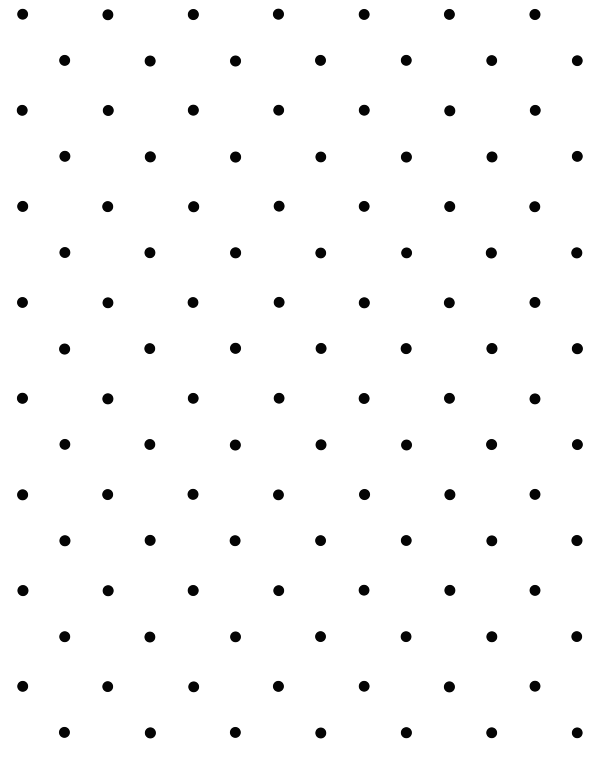
This pattern is drawn by a WebGL 1 fragment shader. Its source:

```glsl
precision highp float;

// Sparse black polka dots on white, in a staggered lattice.
// Two rectangular grids of discs are overlaid, the second shifted by about half
// a cell; a hash gives each disc a slight drift in place and size.

uniform vec2 u_resolution;

// Lengths are fractions of the canvas height, measured from the top left.
const vec2 PERIOD = vec2(0.1112, 0.125);
const vec2 FIRST_DOT = vec2(0.0294, 0.0189);
const vec2 STAGGERED_DOT = vec2(0.0842, 0.0790);
const float DOT_RADIUS = 0.0071;
const float POSITION_DRIFT = 0.0005;
const float RADIUS_DRIFT = 0.0001;
const float EDGE_PIXELS = 1.2;
const vec3 PAPER = vec3(1.0);
const vec3 INK = vec3(0.016);

// Three random values in 0..1 for a lattice cell
vec3 hash3(vec2 cell) {
  vec3 q = fract(cell.xyx * vec3(0.1031, 0.1030, 0.0973));
  q += dot(q, q.yxz + 33.33);
  return fract((q.xxy + q.yxx) * q.zyx);
}

// Signed distance to the nearest disc of one grid
float dotGrid(vec2 p, vec2 origin, float seed) {
  vec2 cell = floor((p - origin) / PERIOD + 0.5);
  vec3 drift = 2.0 * hash3(cell + seed) - 1.0;
  vec2 center = origin + cell * PERIOD + POSITION_DRIFT * drift.xy;
  return length(p - center) - DOT_RADIUS - RADIUS_DRIFT * drift.z;
}

void main() {
  vec2 p = gl_FragCoord.xy / u_resolution.y;
  p.y = 1.0 - p.y;

  // Union of the straight and staggered grids
  float dist = min(dotGrid(p, FIRST_DOT, 17.0), dotGrid(p, STAGGERED_DOT, 71.0));

  // Antialiased ink coverage
  float halfEdge = 0.5 * EDGE_PIXELS / u_resolution.y;
  float coverage = 1.0 - smoothstep(-halfEdge, halfEdge, dist);
  gl_FragColor = vec4(mix(PAPER, INK, coverage), 1.0);
}
```
